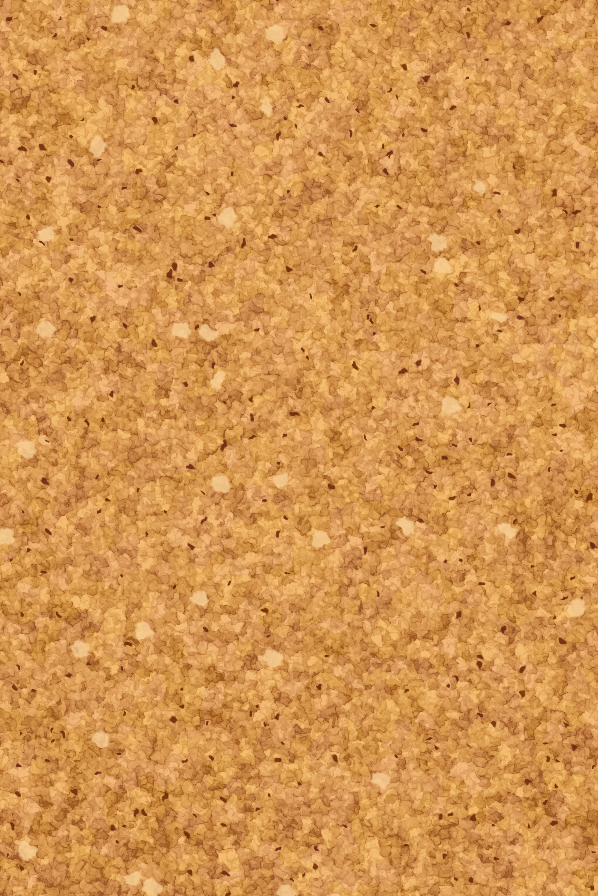
A Shadertoy shader for this texture:

```glsl
// Pressed cork board: cellular grains at three sizes give the tone,
// with dark seams, small pits and a few pale flakes on top.
// Layered sines bend the cells so that the crumbs look torn, not polygonal.

const vec3 PIT    = vec3(0.42, 0.17, 0.07);
const vec3 BROWN  = vec3(0.68, 0.41, 0.17);
const vec3 TAN    = vec3(0.77, 0.51, 0.25);
const vec3 CORK   = vec3(0.84, 0.59, 0.31);
const vec3 HONEY  = vec3(0.89, 0.65, 0.37);
const vec3 STRAW  = vec3(0.95, 0.73, 0.45);
const vec3 FLAKE  = vec3(0.97, 0.81, 0.58);

vec3 hash3(vec2 cell, float seed) {
    vec3 p = fract(vec3(cell.xyx + seed * 17.3) * vec3(0.1031, 0.1030, 0.0973));
    p += dot(p, p.yxz + 33.33);
    return fract((p.xxy + p.yzz) * p.zyx);
}

// Nearest cell: xy = offset from its centre, z = gap to the next cell, w = random id
vec4 grains(vec2 p, float seed) {
    vec2 base = floor(p);
    vec2 offset = vec2(0.0);
    float nearest = 9.0, second = 9.0, id = 0.0;
    for (int y = -1; y <= 1; y++)
    for (int x = -1; x <= 1; x++) {
        vec2 cell = base + vec2(x, y);
        vec3 h = hash3(cell, seed);
        vec2 d = p - cell - h.xy;
        float dist = length(d);
        if (dist < nearest) {
            second = nearest;
            nearest = dist;
            offset = d;
            id = h.z;
        } else {
            second = min(second, dist);
        }
    }
    return vec4(offset, second - nearest, id);
}

// Layered sines in turning directions
vec2 ripple(vec2 p, float frequency) {
    vec2 sum = vec2(0.0);
    float amplitude = 0.5, angle = 0.4;
    for (int i = 0; i < 5; i++) {
        vec2 dir = vec2(cos(angle), sin(angle));
        float phase = dot(p, dir) * frequency + 2.0 * sum.x + angle;
        sum += amplitude * vec2(-dir.y, dir.x) * sin(phase);
        frequency *= 1.47;
        amplitude *= 0.8;
        angle += 2.4;
    }
    return sum;
}

float seam(float gap, float width) {
    return 1.0 - smoothstep(0.0, width, gap);
}

// Sparse oval holes, each with its own size and direction
float pits(vec2 p, float seed, float share) {
    vec4 g = grains(p, seed);
    float size = fract(g.w * 57.0);
    float angle = 6.2832 * fract(g.w * 131.0);
    vec2 axis = vec2(cos(angle), sin(angle));
    vec2 d = vec2(dot(g.xy, axis), 1.7 * dot(g.xy, vec2(-axis.y, axis.x)));
    float radius = mix(0.15, 0.34, size * size);
    return step(1.0 - share, g.w) * (1.0 - smoothstep(0.5 * radius, radius, length(d)));
}

// Sparse pale chips with a soft rim
float flakes(vec2 p, float seed, float share) {
    vec4 g = grains(p, seed);
    float body = 1.0 - smoothstep(0.30, 0.44, length(g.xy));
    return step(1.0 - share, g.w) * body * smoothstep(0.02, 0.14, g.z);
}

// Tone runs from 0 (pit) to 5 (straw)
vec3 corkRamp(float tone) {
    vec3 c = mix(PIT, BROWN, clamp(tone, 0.0, 1.0));
    c = mix(c, TAN, clamp(tone - 1.0, 0.0, 1.0));
    c = mix(c, CORK, clamp(tone - 2.0, 0.0, 1.0));
    c = mix(c, HONEY, clamp(tone - 3.0, 0.0, 1.0));
    return mix(c, STRAW, clamp(tone - 4.0, 0.0, 1.0));
}

void mainImage(out vec4 fragColor, in vec2 fragCoord) {
    vec2 uv = fragCoord / iResolution.y;
    vec2 centred = fragCoord / iResolution.xy - 0.5;
    vec2 p = uv + 0.0026 * ripple(uv, 230.0);

    // Three sizes of grain
    vec4 coarse = grains(p * 52.0, 1.0);
    vec4 medium = grains(p * 92.0, 2.0);
    vec4 fine = grains(p * 190.0, 3.0);

    float tone = 3.75;
    tone += 1.6 * (coarse.w - 0.5) + 2.0 * (medium.w - 0.5) + 1.9 * (fine.w - 0.5);
    tone -= 0.6 * seam(coarse.z, 0.22) + 0.9 * seam(medium.z, 0.32) + 0.5 * seam(fine.z, 0.4);

    // Light from the upper left, and slow shading over the board
    tone += 0.5 * dot(medium.xy, vec2(-0.6, 0.8));
    tone += 0.25 * ripple(uv, 7.0).x + 0.35 * centred.y - 0.9 * dot(centred, centred) + 0.15;

    // Pits and flakes
    tone = max(tone, 0.75);
    tone *= 1.0 - 0.95 * pits(p * 46.0, 4.0, 0.2);
    vec3 color = corkRamp(tone);
    color += vec3(0.01, 0.02, -0.05) * (fract(coarse.w * 37.0) - 0.5);
    color = mix(color, FLAKE, 0.8 * flakes(p * 36.0, 5.0, 0.035));

    fragColor = vec4(color, 1.0);
}
```
